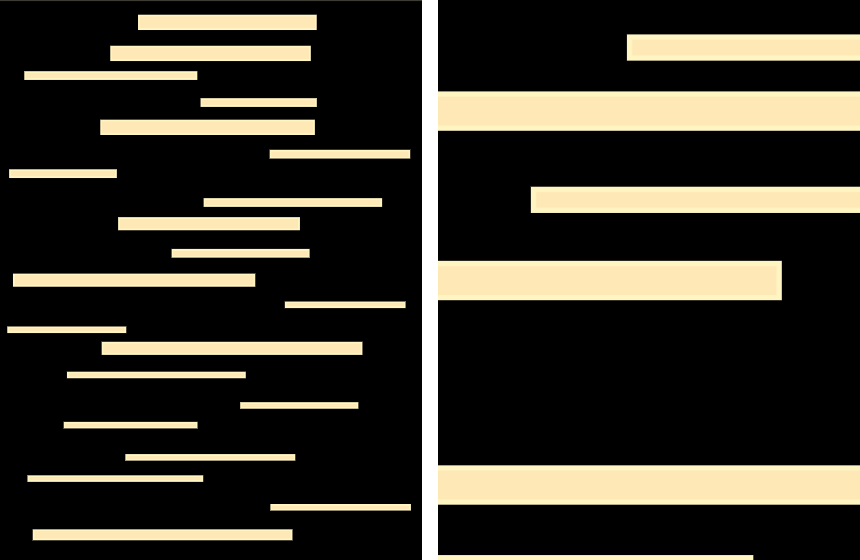
Left: the whole. Right: its middle third, enlarged.
A Shadertoy shader for this pattern:

```glsl
// Cream horizontal bars scattered over black, thick and long ones mostly on top.
// One loop drops a bar per row, alternating sides with hashed length and offset;
// the nearest box distance gives the fill, a lighter rim and smooth edges.

float hash(float row, float channel) {
    return fract(sin(row * 12.9898 + channel * 78.233) * 43758.5453);
}

float boxDistance(vec2 p, vec2 halfSize) {
    vec2 q = abs(p) - halfSize;
    return max(q.x, q.y);
}

void mainImage(out vec4 fragColor, in vec2 fragCoord) {
    // Canvas is 256 units tall, y measured downwards from the top
    float unit = 256.0 / iResolution.y;
    vec2 p = vec2(fragCoord.x, iResolution.y - fragCoord.y) * unit;
    float canvasWidth = iResolution.x * unit;

    float d = 1e3;
    for (int i = 0; i < 21; i++) {
        float row = float(i);
        float down = row / 20.0;

        // Irregular choice of heavy bars; both kinds get thinner downwards
        bool heavy = fract(row * row * 0.19 + 0.005) < 0.2;
        float thickness = heavy ? floor(7.5 - 2.0 * down) : floor(4.7 - 1.38 * down);
        float len = heavy ? mix(66.0, 126.0, hash(row, 1.0))
                          : mix(48.0, 88.0, hash(row, 1.0));

        // Alternate left and right, a few bars running off the sides
        float side = 0.5 * mod(row, 2.0) + 0.65 * hash(row, 2.0) - 0.07;
        float left = (canvasWidth - len) * side;
        float middle = 11.2 + 11.55 * row + 5.0 * (hash(row, 3.0) - 0.5);

        d = min(d, boxDistance(p - vec2(left + 0.5 * len, middle),
                               0.5 * vec2(len, thickness)));
    }

    // Cream fill, slightly brighter along the inner rim
    vec3 cream = vec3(0.995, 0.91, 0.71);
    vec3 rimLight = vec3(1.0, 0.96, 0.76);
    vec3 barColor = mix(cream, rimLight, smoothstep(-0.95, -0.65, d));

    // Black ground with a faint grey line along the top border
    float topLine = clamp((0.5 - p.y) / unit + 0.5, 0.0, 1.0);
    vec3 color = vec3(0.24, 0.23, 0.2) * topLine;
    color = mix(color, barColor, clamp(0.5 - d / unit, 0.0, 1.0));
    fragColor = vec4(color, 1.0);
}
```
